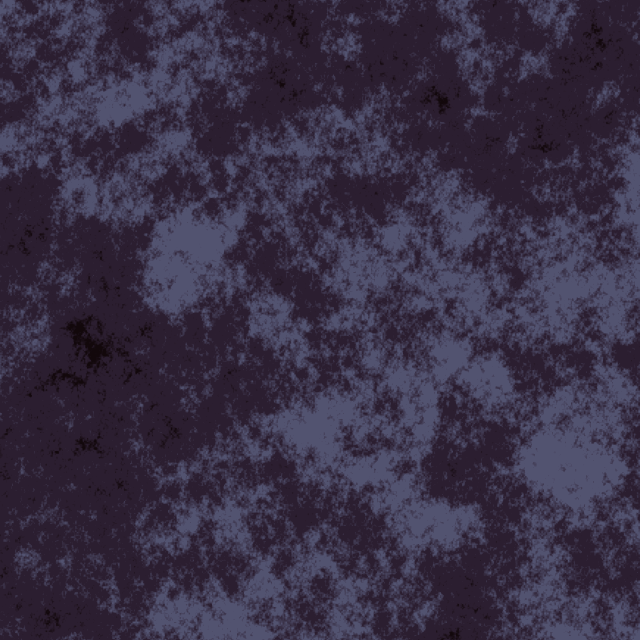
This texture is drawn by a three.js fragment shader. Its source:

```glsl
// Weathered slate-blue stain flaking over a dark plum ground.
// Octaves of value noise are summed to unit variance, then a soft ramp turns
// the height into plum, slate and a few near-black pits.

#define BASE_CELLS 3.4       // coarsest noise cells across the canvas
#define OCTAVES 8            // the last octave makes the fine grain
#define PERSISTENCE 0.91     // strength of each octave against the one before
#define STAIN_START -0.5     // height, in deviations, where slate begins
#define STAIN_FULL 1.15      // height where slate is solid
#define PIT_START -1.65      // height where pits begin to darken
#define PIT_FULL -3.2        // height of the blackest pits
#define PLUM vec3(0.170, 0.118, 0.188)
#define SLATE vec3(0.322, 0.324, 0.440)
#define PIT vec3(0.070, 0.030, 0.045)

varying vec2 vUv;

// Standard deviation of one octave of smooth value noise
const float OCTAVE_DEVIATION = 0.2145;

float hash(vec2 p) {
  return fract(sin(dot(p, vec2(12.9898, 78.233))) * 43758.5453);
}

// Smooth value noise, centred on zero
float valueNoise(vec2 p) {
  vec2 cell = floor(p);
  vec2 f = fract(p);
  vec2 blend = f * f * (3.0 - 2.0 * f);
  float low = mix(hash(cell), hash(cell + vec2(1.0, 0.0)), blend.x);
  float high = mix(hash(cell + vec2(0.0, 1.0)), hash(cell + vec2(1.0, 1.0)), blend.x);
  return mix(low, high, blend.y) - 0.5;
}

// Rough fractal height, scaled to a standard deviation of one
float stainHeight(vec2 uv) {
  vec2 p = uv * BASE_CELLS + vec2(7.3, 2.6);
  float amplitude = 1.0;
  float sum = 0.0;
  float energy = 0.0;
  for (int i = 0; i < OCTAVES; i++) {
    sum += amplitude * valueNoise(p);
    energy += amplitude * amplitude;
    amplitude *= PERSISTENCE;
    p = p * 2.0 + vec2(3.37, 5.71);
  }
  return sum / (sqrt(energy) * OCTAVE_DEVIATION);
}

void main() {
  float height = stainHeight(vUv);

  // Slate stain on the high ground, pits in the deepest hollows
  float stain = clamp((height - STAIN_START) / (STAIN_FULL - STAIN_START), 0.0, 1.0);
  float pit = smoothstep(0.0, 1.0, (PIT_START - height) / (PIT_START - PIT_FULL));

  vec3 color = mix(PLUM, SLATE, stain);
  color = mix(color, PIT, pit);
  gl_FragColor = vec4(color, 1.0);
}
```
